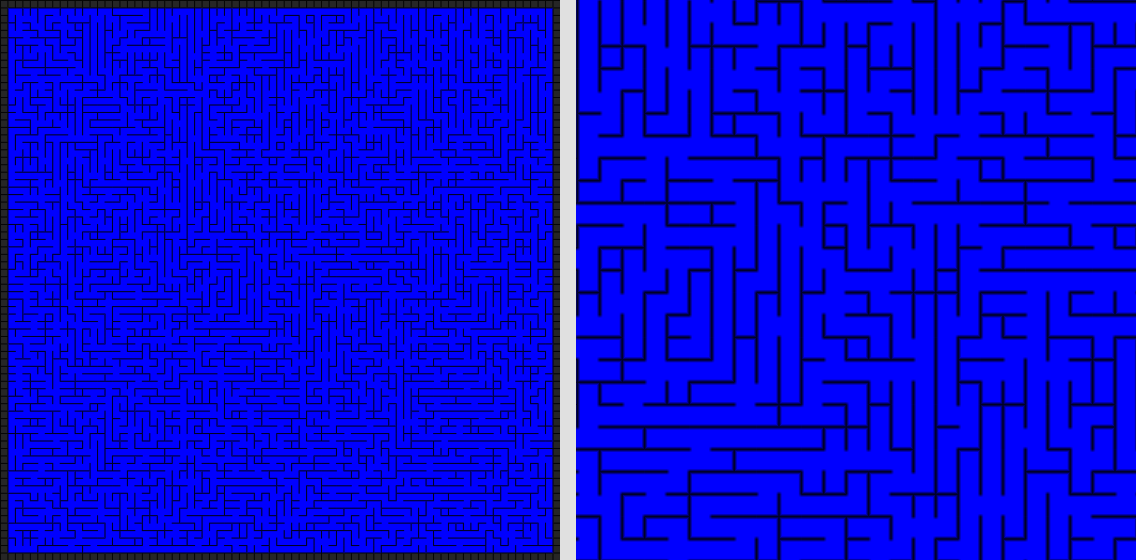
Left, the full canvas; right, a detail of the centre.
A three.js fragment shader for this pattern:

```glsl
varying vec2 vUv;

const float CELLS = 75.0;               // cells per side, with a one-cell rim
const float LINE = 0.125;               // wall thickness, in cells
const float SOFT = CELLS / 512.0;       // edge smoothing width, in cells
const float PATCH = 4.0;                // size of areas sharing a direction, in cells
const float PATCH_FORCE = 0.95;         // how strongly an area follows its direction
const float LEAN = 0.35;                // more upright walls above, more level below
const vec3 FLOOR_COLOR = vec3(0.0, 0.0, 1.0);
const vec3 RIM_COLOR = vec3(0.15);
const vec3 WALL_COLOR = vec3(0.0);

float hash(vec2 p) {
  return fract(sin(dot(p, vec2(127.1, 311.7))) * 43758.5453);
}

float noise(vec2 p) {
  vec2 i = floor(p);
  vec2 f = fract(p);
  f = f * f * (3.0 - 2.0 * f);
  return mix(mix(hash(i), hash(i + vec2(1.0, 0.0)), f.x),
             mix(hash(i + vec2(0.0, 1.0)), hash(i + vec2(1.0, 1.0)), f.x), f.y);
}

// Largest offset from the centre along either axis
float squareRadius(vec2 p) {
  vec2 a = abs(p - 0.5 * CELLS);
  return max(a.x, a.y);
}

// Quarter turns 0..3 to a unit step
vec2 direction(float turn) {
  float t = mod(turn, 4.0);
  float side = t < 1.5 ? 1.0 : -1.0;
  return mod(t, 2.0) < 0.5 ? vec2(side, 0.0) : vec2(0.0, side);
}

bool same(vec2 a, vec2 b) {
  return dot(abs(a - b), vec2(1.0)) < 0.5;
}

bool insideRim(vec2 post) {
  return squareRadius(post) < 0.5 * CELLS - 1.25;
}

// Preferred quarter turn of the wall leaving a grid post
float preferredTurn(vec2 post) {
  float level = 0.5 + PATCH_FORCE * (noise(post / PATCH + 31.7) - 0.5)
              + LEAN * (post.y / CELLS - 0.5);
  float axis = step(level, hash(post + 7.3));
  return axis + 2.0 * step(0.5, hash(post + 53.9));
}

// Every inner post throws one wall; odd posts avoid walls already thrown at them
vec2 thrownWall(vec2 post) {
  if (!insideRim(post)) return vec2(0.0);
  float start = preferredTurn(post);
  vec2 wallDir = direction(start);
  if (mod(post.x + post.y, 2.0) < 0.5) return wallDir;
  for (int i = 0; i < 4; i++) {
    float k = float(i);
    vec2 tryDir = direction(start + (i < 2 ? 2.0 * k : 2.0 * k - 3.0));
    vec2 other = post + tryDir;
    bool taken = insideRim(other) && same(direction(preferredTurn(other)), -tryDir);
    if (!taken) return tryDir;
  }
  return wallDir;
}

bool hasWall(vec2 post, vec2 dir) {
  if (squareRadius(post + 0.5 * dir) > 0.5 * CELLS - 1.25) return true;
  return same(thrownWall(post), dir) || same(thrownWall(post + dir), -dir);
}

// Box-filtered coverage of a thin line
float lineCoverage(float d) {
  return clamp((0.5 * (LINE + SOFT) - abs(d)) / SOFT, 0.0, min(1.0, LINE / SOFT));
}

void main() {
  // Grid counted from the upper left, walls lying just after each grid line
  vec2 p = vec2(vUv.x, 1.0 - vUv.y) * CELLS - 0.5 * LINE;
  vec2 post = floor(p + 0.5);
  vec2 d = p - post;

  // Four possible wall arms around the nearest post
  float cover = 0.0;
  for (int i = 0; i < 4; i++) {
    vec2 dir = direction(float(i));
    float along = clamp((dot(d, dir) + 0.5 * LINE) / SOFT + 0.5, 0.0, 1.0);
    float arm = along * lineCoverage(dot(d, vec2(-dir.y, dir.x)));
    if (arm > cover && hasWall(post, dir)) cover = arm;
  }

  // Rim of grey cells around the maze
  float rim = clamp((squareRadius(p) - 0.5 * CELLS + 1.0) / SOFT + 0.5, 0.0, 1.0);
  vec3 color = mix(FLOOR_COLOR, RIM_COLOR, rim);
  gl_FragColor = vec4(mix(color, WALL_COLOR, cover), 1.0);
}
```
